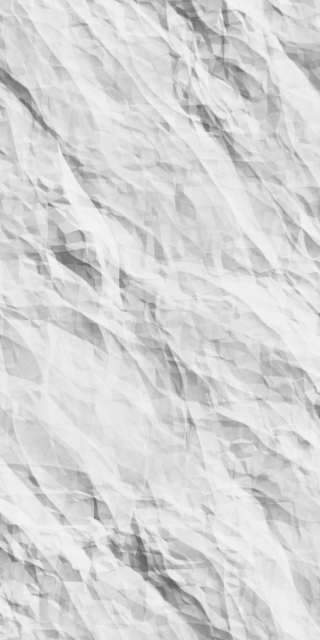
Give the GLSL for this texture, as a Shadertoy shader.

```glsl
#define FOLD_ANGLE -1.02
#define LIGHT_ANGLE 0.85
#define FACET_SCALE 3.1
#define FACET_RELIEF 1.25
#define CREASE_RELIEF 1.0
#define BEND 0.045
#define SOFTNESS 0.003
#define GRAIN 0.22
#define CONTRAST 0.62
#define WHITE 0.975
#define SHADE 0.115

vec2 hash2(vec2 p) {
    vec3 q = fract(p.xyx * vec3(0.1031, 0.1030, 0.0973));
    q += dot(q, q.yzx + 33.33);
    return fract((q.xx + q.yz) * q.zy);
}

vec2 direction(float angle) {
    return vec2(cos(angle), sin(angle));
}

float cornerSlope(vec2 cell, vec2 offset) {
    return dot(direction(6.2832 * hash2(cell).x), offset);
}

float gradientNoise(vec2 p) {
    vec2 i = floor(p), f = p - i;
    vec2 u = f * f * f * (f * (f * 6.0 - 15.0) + 10.0);
    vec2 e = vec2(1.0, 0.0);
    float low = mix(cornerSlope(i, f), cornerSlope(i + e, f - e), u.x);
    float high = mix(cornerSlope(i + e.yx, f - e.yx), cornerSlope(i + 1.0, f - 1.0), u.x);
    return mix(low, high, u.y);
}

// x runs across the folds, y along them
vec2 foldSpace(vec2 p, float turn) {
    vec2 along = direction(FOLD_ANGLE + turn);
    return vec2(dot(p, vec2(-along.y, along.x)), dot(p, along));
}

// Flat-sided peaks and pits: linear between the two nearest cell points
float facets(vec2 p) {
    vec2 base = floor(p), owner = base;
    float nearest = 9.0, second = 9.0;
    for (int y = -1; y <= 1; y++) {
        for (int x = -1; x <= 1; x++) {
            vec2 cell = base + vec2(x, y);
            vec2 d = cell + mix(vec2(0.1), vec2(0.9), hash2(cell)) - p;
            float dist = dot(d, d);
            if (dist < nearest) {
                second = nearest;
                nearest = dist;
                owner = cell;
            } else {
                second = min(second, dist);
            }
        }
    }
    float tilt = 2.0 * hash2(owner + 71.0).y - 1.0;
    return 0.5 * tilt * (second - nearest);
}

// Sharp line that is steep at the fold and flattens away from it
float crease(vec2 p) {
    return exp(-7.0 * abs(gradientNoise(p))) / 7.0;
}

float paperHeight(vec2 p) {
    p += BEND * vec2(gradientNoise(p * 2.7), gradientNoise(p * 2.7 + 19.0));
    p += 0.25 * BEND * vec2(gradientNoise(p * 9.0 + 5.0), gradientNoise(p * 9.0 + 43.0));
    float crumple = 1.0 + 1.2 * gradientNoise(p * 2.3 + 31.0);

    // Facets, from large slanted planes to small wrinkles
    float height = 0.0, scale = FACET_SCALE, relief = FACET_RELIEF;
    for (int i = 0; i < 4; i++) {
        float k = float(i);
        vec2 stretch = vec2(1.0, 0.52 + 0.12 * k);
        vec2 q = foldSpace(p, 0.5 * sin(k * 2.4)) * stretch * scale;
        height += relief * mix(1.0, crumple, min(k, 1.0)) * facets(q + 13.7 * k) / scale;
        scale *= 2.0;
        relief *= 0.93;
    }

    // Long folds, then shorter cross creases
    vec2 fold = foldSpace(p, 0.1) * vec2(3.6, 1.7);
    height += CREASE_RELIEF * crease(fold + 7.0) / 3.6;
    vec2 cross = foldSpace(p, 0.5) * vec2(7.5, 4.5);
    height += 0.85 * CREASE_RELIEF * crumple * crease(cross + 53.0) / 7.5;
    return height;
}

void mainImage(out vec4 fragColor, in vec2 fragCoord) {
    vec2 p = fragCoord / iResolution.x;

    // Slope facing the light
    vec2 reach = SOFTNESS * direction(LIGHT_ANGLE);
    float light = (paperHeight(p - reach) - paperHeight(p + reach)) / (2.0 * SOFTNESS);

    // Broad swells and paper fibre
    light += 1.0 * gradientNoise(foldSpace(p, 0.0) * vec2(2.4, 1.2) + 3.0);
    light += GRAIN * (gradientNoise(p * 95.0) + gradientNoise(p * 48.0 + 9.0));

    // Steep slopes are limited, highlights level off near white
    light *= inversesqrt(1.0 + 0.1 * light * light);
    float tone = WHITE - SHADE * exp(-CONTRAST * light);
    fragColor = vec4(vec3(clamp(tone, 0.25, 1.0)), 1.0);
}
```
